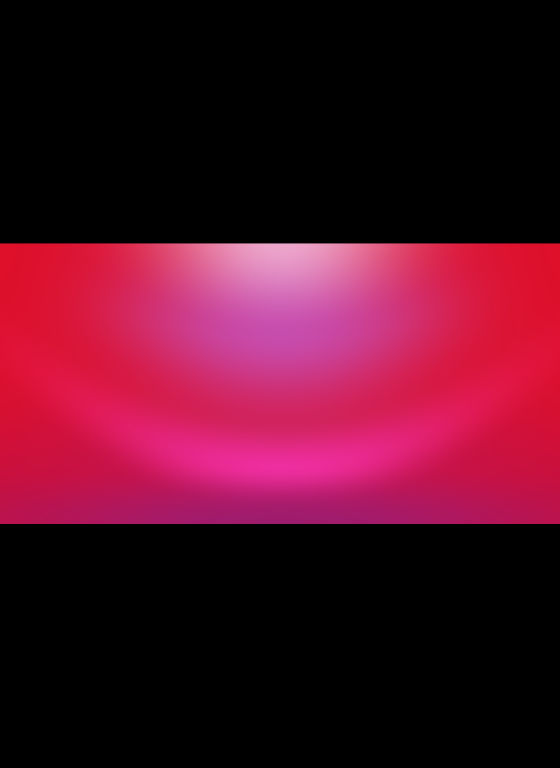
This background is drawn by a Shadertoy shader. Its source:

```glsl
// Vertical colour ramp through the middle of the glow
vec3 glowRamp(float s) {
    vec3 c = mix(vec3(0.93, 0.66, 0.80), vec3(0.78, 0.30, 0.68), smoothstep(-0.03, 0.33, s));
    c = mix(c, vec3(0.82, 0.14, 0.37), smoothstep(0.31, 0.64, s));
    c = mix(c, vec3(0.93, 0.18, 0.62), smoothstep(0.63, 0.80, s));
    return mix(c, vec3(0.75, 0.09, 0.36), smoothstep(0.80, 0.98, s));
}

void mainImage(out vec4 fragColor, in vec2 fragCoord) {
    vec2 uv = fragCoord / iResolution.xy;
    float bandBottom = 0.3177, bandTop = 0.683;

    // Band coordinates: u runs -1 to 1 across, t runs 0 to 1 downward
    float u = (uv.x - 0.503) * 2.0;
    float t = clamp((bandTop - uv.y) / (bandTop - bandBottom), 0.0, 1.0);

    // Red sides, deepening toward the floor
    vec3 color = mix(vec3(0.87, 0.06, 0.16), vec3(0.77, 0.06, 0.25), smoothstep(0.45, 1.0, t));

    // Bowl-shaped glow, narrower at the top
    float spread = mix(0.47, 0.67, smoothstep(0.0, 0.4, t));
    float glow = exp(-u * u / (spread * spread));
    color = mix(color, glowRamp(t + 0.45 * u * u), glow);

    // Purple floor line
    float floorShade = smoothstep(0.80, 1.0, t) * exp(-u * u / 0.7);
    color = mix(color, vec3(0.62, 0.11, 0.43), floorShade);

    // Black bars with smooth edges
    float soft = 0.5 / iResolution.y;
    float band = smoothstep(bandBottom - soft, bandBottom + soft, uv.y)
               * (1.0 - smoothstep(bandTop - soft, bandTop + soft, uv.y));
    fragColor = vec4(color * band, 1.0);
}
```
